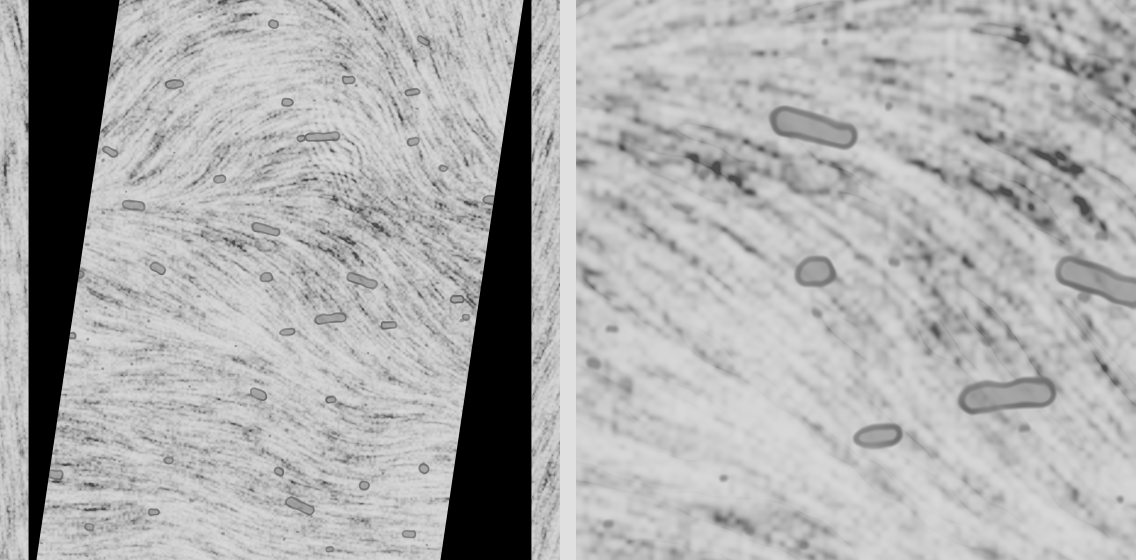
Left: the whole. Right: its middle third, enlarged.
Reproduce this texture procedurally as a WebGL 1 fragment shader.

```glsl
precision highp float;
// Grey micrograph of streaked tissue: a slanted panel and two side strips on black.
uniform vec2 u_resolution;

const vec2 STRIPS = vec2(0.051, 0.949);      // inner edges of the side strips
const vec2 PANEL = vec2(0.0651, 0.7865);     // panel edges at the bottom
const float SLANT = 0.1484;                  // panel shift from bottom to top
const float LIGHT = 0.86;                    // palest tissue
const float DEPTH = 0.095;                   // darkness of average tissue
const float SKEW = 0.6;                      // how far dark streaks stand out
const float RIM_GREY = 0.38;
const float CORE_GREY = 0.58;
const float FINE_SCALE = 200.0;
const float COARSE_SCALE = 75.0;
const float SWIRL = 0.9;                     // wander of the fibre direction
const float RIPPLE_PITCH = 0.016;

float hash(vec2 p) {
  vec3 q = fract(vec3(p.xyx) * vec3(0.1031, 0.1030, 0.0973));
  q += dot(q, q.yzx + 33.33);
  return fract((q.x + q.y) * q.z);
}

float noise(vec2 p) {
  vec2 i = floor(p), f = fract(p);
  f = f * f * (3.0 - 2.0 * f);
  return mix(mix(hash(i), hash(i + vec2(1.0, 0.0)), f.x),
             mix(hash(i + vec2(0.0, 1.0)), hash(i + 1.0), f.x), f.y);
}

float bump(float v, float center, float width) {
  float d = (v - center) / width;
  return exp(-d * d);
}

// Fibre angle: arched at the top, falling gently below, upright in the strips.
float fibreAngle(vec2 p) {
  float wander = SWIRL * (noise(p * 6.0 + 2.7) - 0.5);
  if (p.x < STRIPS.x) return 1.72 + 0.5 * wander;
  if (p.x > STRIPS.y) return 1.28 + 0.5 * wander;
  float top = mix(0.65, -0.85, smoothstep(0.3, 0.75, p.x));
  float low = -0.2 - 0.4 * bump(p.y, 0.48, 0.1);
  low += 0.3 * (1.0 - smoothstep(0.1, 0.5, p.x)) * (1.0 - smoothstep(0.3, 0.45, p.y));
  return mix(low, top, smoothstep(0.6, 0.72, p.y)) + wander;
}

vec2 fibreDir(vec2 p) {
  float a = fibreAngle(p);
  return vec2(cos(a), sin(a));
}

// Noise averaged along the fibres, scaled to about unit deviation.
float streaks(vec2 p, float scale, float stride) {
  vec2 a = p, b = p;
  float sum = noise(p * scale);
  for (int i = 0; i < 6; i++) {
    a += stride * fibreDir(a);
    b -= stride * fibreDir(b);
    sum += noise(a * scale) + noise(b * scale);
  }
  return (sum / 13.0 - 0.5) / 0.088;
}

// Signed distance to scattered capsules, one per grid cell at most.
float capsules(vec2 p, float cells, float share, float halfLength, float radius) {
  vec2 home = floor(p * cells);
  float d = 1.0;
  for (int j = -1; j <= 1; j++) {
    for (int i = -1; i <= 1; i++) {
      vec2 cell = home + vec2(float(i), float(j));
      vec2 seed = cell + cells * 7.0;
      vec2 center = (cell + 0.1 + 0.8 * vec2(hash(seed), hash(seed + 41.3))) / cells;
      float size = hash(seed + 17.9);
      float a = -0.15 + 0.7 * (hash(seed + 63.1) - 0.5);
      vec2 q = p - center, axis = vec2(cos(a), sin(a));
      float reach = halfLength * (0.1 + 1.7 * size * size);
      q -= axis * clamp(dot(q, axis), -reach, reach);
      float here = length(q) - radius * (0.75 + 0.5 * hash(seed + 88.7));
      if (hash(seed + 29.5) < share) d = min(d, here);
    }
  }
  return d;
}

// Broad pale and dark zones of the panel.
float zones(vec2 p) {
  float pale = bump(p.y, 0.4, 0.055) * (1.0 - smoothstep(0.35, 0.8, p.x));
  float patches = noise(vec2(p.x * 5.0 + p.y * 2.0, p.y * 11.0)) - 0.5;
  return 0.45 * bump(p.y, 0.58, 0.08) - 0.8 * pale
       - 0.25 * smoothstep(0.66, 0.75, p.y) + 1.9 * patches;
}

float ripples(vec2 p) {
  float region = bump(p.x, 0.67, 0.16) * bump(p.y, 0.74, 0.09);
  float patches = smoothstep(0.35, 0.6, noise(p * 10.0 + 3.0));
  float phase = dot(p, vec2(0.9, 0.45)) / RIPPLE_PITCH + 1.8 * noise(p * 22.0);
  return region * patches * sin(6.2832 * phase);
}

void main() {
  vec2 p = gl_FragCoord.xy / u_resolution;
  float pixel = 1.0 / u_resolution.x;

  // Masks
  float u = p.x - SLANT * p.y;
  float panel = clamp(0.5 + min(u - PANEL.x, PANEL.y - u) / pixel, 0.0, 1.0);
  float strips = clamp(0.5 + max(STRIPS.x - p.x, p.x - STRIPS.y) / pixel, 0.0, 1.0);

  // Fibres, membranes and grain
  float coarse = streaks(p, COARSE_SCALE, 0.008);
  float tone = 0.6 * streaks(p + 3.0 * 0.0, FINE_SCALE, 0.0027) + 0.45 * coarse;
  tone += 1.9 * (noise(p * 230.0 + 11.0) - 0.5);
  tone += 0.35 * (1.0 - smoothstep(0.0, 0.25, abs(coarse - 0.8)));
  tone += panel * (zones(p) + 1.5 * ripples(p));
  float grey = LIGHT - DEPTH * exp(SKEW * tone);

  // Outlined bodies and small dark specks
  vec2 wobble = 0.003 * (vec2(noise(p * 90.0), noise(p * 90.0 + 50.0)) - 0.5);
  float body = capsules(p + wobble, 9.0, 0.6, 0.014, 0.0058);
  float speck = capsules(p + wobble, 24.0, 0.22, 0.001, 0.0026);
  float core = 1.0 - smoothstep(-0.002, 0.002, body);
  float rim = 1.0 - smoothstep(0.0004, 0.003, abs(body));
  grey = mix(grey, CORE_GREY, 0.7 * core * panel);
  grey = mix(grey, RIM_GREY, rim * panel * (0.45 + 0.5 * noise(p * 55.0)));
  grey = mix(grey, 0.47, 0.7 * panel * (1.0 - smoothstep(-0.002, 0.0015, speck)));

  gl_FragColor = vec4(vec3(max(grey, 0.3) * max(panel, strips)), 1.0);
}
```
